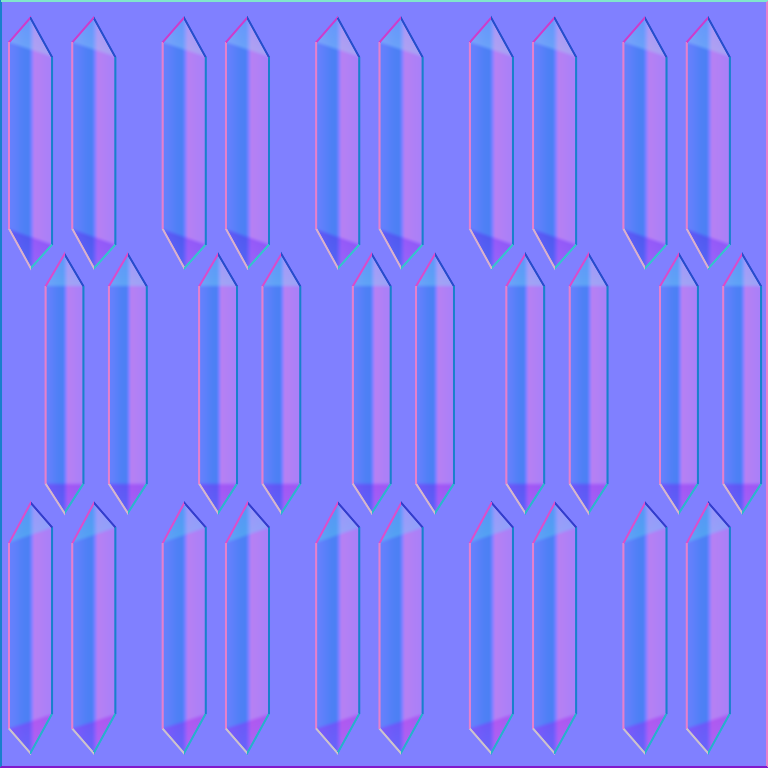
Give the GLSL for this texture map, as a WebGL 1 fragment shader.

```glsl
precision highp float;

uniform vec2 u_resolution;

vec3 encodeTilt(vec2 tilt) {
  return 0.5 + 0.5 * vec3(tilt, sqrt(max(0.0, 1.0 - dot(tilt, tilt))));
}

// Keeps the closest clockwise edge: inward direction in xy, distance in z.
void keepNearestEdge(vec2 p, vec2 a, vec2 b, inout vec3 nearest) {
  vec2 along = normalize(b - a);
  vec2 inward = vec2(along.y, -along.x);
  float dist = dot(p - a, inward);
  if (dist < nearest.z) nearest = vec3(inward, dist);
}

// Shoulders hold the left and right heights where a cap meets the shaft.
vec3 drawCrystal(vec3 below, vec2 p, float halfWidth, float topTip, vec2 topShoulders,
                 vec2 lowShoulders, float lowTip, float pixel) {
  vec2 topLeft = vec2(-halfWidth, topShoulders.x);
  vec2 topRight = vec2(halfWidth, topShoulders.y);
  vec2 lowLeft = vec2(-halfWidth, lowShoulders.x);
  vec2 lowRight = vec2(halfWidth, lowShoulders.y);
  vec2 top = vec2(0.0, topTip);
  vec2 low = vec2(0.0, lowTip);

  vec3 edge = vec3(0.0, 0.0, 10.0);
  keepNearestEdge(p, lowLeft, topLeft, edge);
  keepNearestEdge(p, topLeft, top, edge);
  keepNearestEdge(p, top, topRight, edge);
  keepNearestEdge(p, topRight, lowRight, edge);
  keepNearestEdge(p, lowRight, low, edge);
  keepNearestEdge(p, low, lowLeft, edge);

  // Shaft: two long faces with a soft ridge.
  float across = p.x / halfWidth;
  float leftTilt = mix(-0.40, -0.20, smoothstep(0.15, 0.95, -across));
  float rightTilt = mix(0.43, 0.33, smoothstep(0.1, 0.95, across));
  vec2 shaft = vec2(mix(leftTilt, rightTilt, smoothstep(-0.12, 0.22, across)), 0.0);

  // Caps lean away from the slanted shoulder lines and flatten toward the tips.
  float blend = 0.5 + 0.5 * across;
  float aboveTop = p.y - mix(topShoulders.x, topShoulders.y, blend);
  float belowLow = mix(lowShoulders.x, lowShoulders.y, blend) - p.y;
  vec2 topSpan = topRight - topLeft;
  vec2 lowSpan = lowRight - lowLeft;
  vec2 topLean = normalize(vec2(-topSpan.y, topSpan.x));
  vec2 lowLean = normalize(vec2(lowSpan.y, -lowSpan.x));
  vec2 topCap = shaft * 0.65 + topLean * mix(0.28, 0.18, clamp(aboveTop * 5.0, 0.0, 1.0));
  vec2 lowCap = shaft * 0.65 + lowLean * mix(0.32, 0.22, clamp(belowLow * 5.0, 0.0, 1.0));
  vec2 tilt = mix(shaft, topCap, smoothstep(-0.02, 0.02, aboveTop));
  tilt = mix(tilt, lowCap, smoothstep(-0.02, 0.02, belowLow));

  // Thin bevel inside the outline.
  float bevel = 1.0 - smoothstep(0.0135 - 0.5 * pixel, 0.0135 + 0.5 * pixel, edge.z);
  vec3 color = mix(encodeTilt(tilt), encodeTilt(edge.xy * 0.8), bevel);
  return mix(below, color, smoothstep(-0.5 * pixel, 0.5 * pixel, edge.z));
}

vec3 drawPair(vec3 below, vec2 p, float center, float halfWidth, float topTip,
              vec2 topShoulders, vec2 lowShoulders, float lowTip, float pixel) {
  for (int i = 0; i < 2; i++) {
    vec2 q = p - vec2(center + 0.412 * float(i), 0.0);
    below = drawCrystal(below, q, halfWidth, topTip, topShoulders, lowShoulders, lowTip, pixel);
  }
  return below;
}

void main() {
  vec2 uv = gl_FragCoord.xy / u_resolution;
  float pixel = 5.0 / min(u_resolution.x, u_resolution.y);

  // Five columns of pairs; heights also run from 0 to 5.
  vec2 p = vec2(fract(uv.x * 5.0), uv.y * 5.0);
  vec3 color = encodeTilt(vec2(0.0));
  color = drawPair(color, p, 0.199, 0.147, 4.896, vec2(4.727, 4.629),
                   vec2(3.509, 3.405), 3.242, pixel);
  color = drawPair(color, p, 0.420, 0.130, 3.359, vec2(3.138),
                   vec2(1.849), 1.647, pixel);
  color = drawPair(color, p, 0.199, 0.147, 1.738, vec2(1.465, 1.569),
                   vec2(0.254, 0.352), 0.085, pixel);

  // Bevelled frame around the whole canvas.
  vec2 fromCenter = uv - 0.5;
  vec2 inset = (0.5 - abs(fromCenter)) * 5.0;
  vec2 outward = inset.x < inset.y ? vec2(sign(fromCenter.x), 0.0)
                                   : vec2(0.0, sign(fromCenter.y));
  float frame = 1.0 - smoothstep(0.0135 - 0.5 * pixel, 0.0135 + 0.5 * pixel,
                                 min(inset.x, inset.y));
  color = mix(color, encodeTilt(outward * 0.8), frame);

  gl_FragColor = vec4(color, 1.0);
}
```
